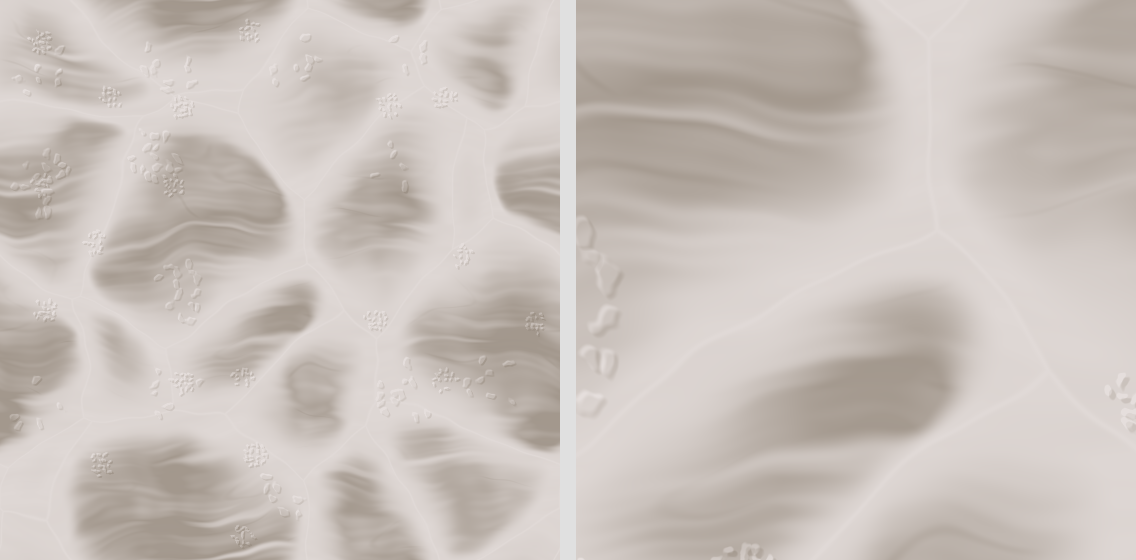
Left, the full canvas; right, a detail of the centre.
A Shadertoy shader for this texture:

```glsl
#define STONE_GRID 4.0
#define SIZE_SPREAD 0.75
#define GLOW_WIDTH 0.085
#define VEIN_WIDTH 0.0017
#define STREAK_AMOUNT 0.42
#define CLOUD_AMOUNT 0.38
#define STONE_TONE 0.34
#define RELIEF 0.24
#define DARK_TAUPE vec3(0.617, 0.573, 0.528)
#define PALE_CREAM vec3(0.884, 0.857, 0.847)

vec3 hash3(vec2 cell, int seed) {
    uvec3 v = uvec3(ivec3(ivec2(cell), seed)) * 1664525u + 1013904223u;
    v.x += v.y * v.z; v.y += v.z * v.x; v.z += v.x * v.y;
    v ^= v >> 16u;
    v.x += v.y * v.z; v.y += v.z * v.x; v.z += v.x * v.y;
    return vec3(v >> 8u) / 16777216.0;
}

mat2 rotation(float a) {
    float c = cos(a), s = sin(a);
    return mat2(c, s, -s, c);
}

// Gradient noise that wraps after a whole number of cells
float cornerSlope(vec2 cell, vec2 d, float period, int seed) {
    float a = 6.2832 * hash3(mod(cell, period), seed).x;
    return dot(vec2(cos(a), sin(a)), d);
}

float gradNoise(vec2 p, float period, int seed) {
    vec2 i = floor(p), f = p - i;
    vec2 u = f * f * f * (f * (f * 6.0 - 15.0) + 10.0);
    vec2 e = vec2(1, 0);
    return mix(mix(cornerSlope(i, f, period, seed),
                   cornerSlope(i + e, f - e, period, seed), u.x),
               mix(cornerSlope(i + e.yx, f - e.yx, period, seed),
                   cornerSlope(i + 1.0, f - 1.0, period, seed), u.x), u.y);
}

// Weighted Voronoi stones: x = edge distance, y = rounded edge distance
vec2 stones(vec2 uv, out vec2 local, out vec3 id) {
    vec2 p = uv * STONE_GRID, base = floor(p), site = base;
    float best = 1e5;
    for (int k = 0; k < 25; k++) {
        vec2 c = base + vec2(k % 5, k / 5) - 2.0;
        vec3 h = hash3(mod(c, STONE_GRID), 1);
        vec2 s = c + 0.1 + 0.8 * h.xy;
        float power = dot(p - s, p - s) - SIZE_SPREAD * h.z * h.z;
        if (power < best) { best = power; site = s; id = h; }
    }
    float edge = 1e5, sum = 1e-9;
    for (int k = 0; k < 25; k++) {
        vec2 c = base + vec2(k % 5, k / 5) - 2.0;
        vec3 h = hash3(mod(c, STONE_GRID), 1);
        vec2 s = c + 0.1 + 0.8 * h.xy;
        float gap = length(s - site);
        if (gap < 0.001) continue;
        float power = dot(p - s, p - s) - SIZE_SPREAD * h.z * h.z;
        float d = (power - best) / (2.0 * gap);
        edge = min(edge, d);
        sum += exp(-d / 0.09);
    }
    local = (p - site) / STONE_GRID;
    return vec2(edge, -0.09 * log(sum)) / STONE_GRID;
}

// Height of small chips gathered into round clusters
float chips(vec2 uv, float grid, float clusters, float radius, float keep, int seed) {
    vec2 p = uv * grid, base = floor(p);
    float warp = gradNoise(p * 2.0, grid * 2.0, seed + 2), height = 0.0;
    float soft = max(0.14, grid / iResolution.y);
    for (int k = 0; k < 9; k++) {
        vec2 c = base + vec2(k % 3, k / 3) - 1.0;
        vec3 r = hash3(mod(c, grid), seed);
        vec2 centre = c + 0.2 + 0.6 * r.xy;
        vec2 cp = centre / grid * clusters, cc = floor(cp);
        vec3 h = hash3(mod(cc, clusters), seed + 1);
        float reach = length(cp - cc - 0.35 - 0.3 * h.xy);
        if (reach > radius || h.z > 0.45 || fract(r.x * 13.0) > keep) continue;
        vec2 q = rotation(6.2832 * r.z) * (p - centre);
        float d = length(q * vec2(1.0, 1.7)) + 0.4 * warp;
        float size = 0.32 + 0.2 * fract(r.z * 7.0);
        height = max(height, 1.0 - smoothstep(size - soft, size + soft, d));
    }
    return height;
}

float allChips(vec2 uv) {
    return max(chips(uv, 110.0, 8.0, 0.17, 0.85, 20), chips(uv, 52.0, 5.0, 0.28, 0.38, 30));
}

void mainImage(out vec4 fragColor, in vec2 fragCoord) {
    vec2 uv = fragCoord / iResolution.xy;
    vec2 bend = vec2(gradNoise(uv * 5.0, 5.0, 2), gradNoise(uv * 5.0, 5.0, 3));
    vec2 ripple = vec2(gradNoise(uv * 19.0, 19.0, 4), gradNoise(uv * 19.0, 19.0, 5));
    vec2 local;
    vec3 id;
    vec2 edge = stones(uv + 0.05 * bend + 0.008 * ripple, local, id);

    // Brushed streaks and clouds, anchored to each stone
    vec2 q = rotation(0.3 * (id.x - 0.5)) * local;
    q.y += 0.02 * gradNoise(q * 7.0 + 64.0 * id.yz, 64.0, 6);
    float streak = gradNoise(q * vec2(4, 27) + 64.0 * id.xy, 64.0, 7)
                 + 0.5 * gradNoise(q * vec2(7, 75) + 64.0 * id.yz, 64.0, 8);
    float cloud = gradNoise(q * 8.0 + 64.0 * id.zx, 64.0, 9)
                + 0.4 * gradNoise(q * 21.0 + 64.0 * id.xy, 64.0, 10);
    float crack = gradNoise(q * vec2(4, 13) + 64.0 * id.zy, 64.0, 11);
    float tone = STONE_TONE + 0.45 * (fract(id.x * 5.0 + id.y * 3.0) - 0.55);
    tone += STREAK_AMOUNT * streak + CLOUD_AMOUNT * cloud;
    tone -= 0.1 * (1.0 - smoothstep(0.0, 0.035, abs(crack))) * smoothstep(0.0, 0.3, cloud);
    tone = max(tone, 0.09 + 0.05 * streak);

    // Pale halo, wide on some sides and tight on others
    float side = gradNoise(local * 6.0 + 64.0 * id.yx, 64.0, 12);
    float width = max(0.012, GLOW_WIDTH * (1.0 + 1.6 * side));
    float halo = 1.0 - smoothstep(0.0, width, edge.y * (1.0 + 1.1 * streak));
    tone = mix(tone, 0.93 + 0.06 * streak, halo);

    // Thin bright veins and embossed chips
    float vein = edge.x / max(VEIN_WIDTH, 0.7 / iResolution.y);
    tone = mix(tone, 1.0, 0.75 * exp(-vein * vein));
    float height = allChips(uv);
    float slope = height - allChips(uv + vec2(-0.0025, 0.0025));
    tone += 0.1 * height * (1.0 - halo) + RELIEF * slope;

    fragColor = vec4(mix(DARK_TAUPE, PALE_CREAM, clamp(tone, 0.0, 1.05)), 1.0);
}
```
